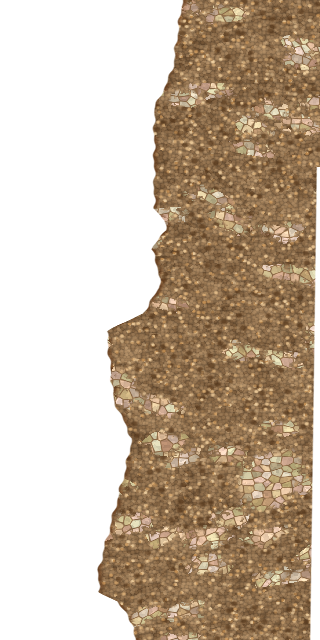
Write a WebGL 1 fragment shader that draws this texture.

```glsl
precision highp float;
// A slab of brown grainy rock with pale crystal lenses and a broken left edge, on white.
uniform vec2 u_resolution;

vec2 hash2(vec2 p) {
  vec3 q = fract(p.xyx * vec3(0.1031, 0.1030, 0.0973));
  q += dot(q, q.yzx + 33.33);
  return fract((q.xx + q.yz) * q.zy);
}

// Cellular noise: nearest distance, gap to the second nearest, random id.
vec3 cells(vec2 p) {
  vec2 base = floor(p);
  float nearest = 9.0, second = 9.0, id = 0.0;
  for (int j = -1; j <= 1; j++) {
    for (int i = -1; i <= 1; i++) {
      vec2 cell = base + vec2(float(i), float(j));
      float d = distance(p, cell + 0.1 + 0.8 * hash2(cell));
      if (d < nearest) {
        second = nearest;
        nearest = d;
        id = hash2(cell + 57.0).x;
      } else {
        second = min(second, d);
      }
    }
  }
  return vec3(nearest, second - nearest, id);
}

float ramp(float a, float b, float y) {
  return clamp((y - a) / (b - a), 0.0, 1.0);
}

// Horizontal position of the broken edge at depth y below the top.
float brokenEdge(float y) {
  float x = 0.57 - 0.031 * ramp(0.0, 0.22, y) - 0.057 * ramp(0.22, 0.34, y);
  x += 0.034 * ramp(0.65, 0.69, y) - 0.042 * ramp(0.72, 0.78, y);
  x += 0.024 * ramp(0.78, 0.85, y) - 0.052 * ramp(0.9, 0.98, y);
  x += 0.021 * ramp(1.04, 1.25, y) - 0.112 * ramp(0.98, 1.035, y);
  x += 0.057 * ramp(1.25, 1.37, y) - 0.018 * ramp(1.37, 1.46, y);
  x += 0.06 * ramp(1.85, 1.88, y) - 0.086 * ramp(1.46, 1.78, y);
  x += 0.052 * ramp(1.88, 1.96, y);
  return x + 0.003 * sin(y * 73.0) + 0.002 * sin(y * 151.0 + 1.0);
}

void main() {
  vec2 p = vec2(gl_FragCoord.x, u_resolution.y - gl_FragCoord.y) / u_resolution.x;
  float pixel = 1.0 / u_resolution.x;

  // Bedding dips gently, then rises toward the bottom
  float dip = mix(0.13, -0.2, smoothstep(1.2, 1.7, p.y));
  vec2 bed = vec2(p.x, p.y - dip * (p.x - 0.7) + 0.006 * sin(p.x * 17.0 + p.y * 6.0));

  // Matrix of fine grains, faint streaks and broad mottling
  vec3 fine = cells(p * vec2(88.0, 100.0));
  vec3 medium = cells(p * vec2(42.0, 54.0) + 7.0);
  vec3 streak = cells(bed * vec2(13.0, 75.0) + 31.0);
  float broad = sin(p.x * 19.0 + 3.0 * sin(p.y * 7.0)) * sin(p.y * 23.0 + 2.0 * sin(p.x * 11.0));
  float tone = 0.47 * fine.z + 0.3 * medium.z + 0.23 * streak.z + 0.1 * broad;
  vec3 rock = mix(vec3(0.40, 0.29, 0.18), vec3(0.68, 0.55, 0.40), tone);
  rock *= 1.08 - 0.2 * smoothstep(0.2, 0.75, fine.x);

  // Rusty pits and amber or cream glints
  vec3 pit = cells(p * vec2(36.0, 46.0) + 83.0);
  rock = mix(rock, vec3(0.33, 0.21, 0.10), 0.65 * smoothstep(0.55, 0.15, pit.x) * step(0.84, pit.z));
  vec3 grain = cells(p * vec2(56.0, 66.0) + 19.0);
  float glint = smoothstep(0.55, 0.12, grain.x) * smoothstep(0.55, 0.92, grain.z);
  vec3 glintColor = mix(vec3(0.80, 0.58, 0.33), vec3(0.98, 0.86, 0.67), fine.z);
  rock = mix(rock, glintColor, 0.85 * glint);

  // Ragged lenses and one large nodule filled with crystals
  vec3 lens = cells(bed * vec2(6.5, 15.0) + 3.0);
  float ragged = 0.35 * (medium.z - 0.5) + 0.2 * (fine.z - 0.5);
  float cluster = smoothstep(0.44, 0.3, lens.x + ragged) * step(0.7, lens.z);
  float nodule = length((p - vec2(0.845, 1.5)) * vec2(9.0, 10.5) + vec2(0.0, 2.5 * (p.x - 0.845)));
  cluster = max(cluster, smoothstep(1.0, 0.8, nodule + 0.8 * ragged));
  vec3 crystal = cells(bed * vec2(34.0, 42.0) + 11.0);
  vec3 crystalColor = mix(vec3(0.72, 0.61, 0.46), vec3(1.0, 0.93, 0.81), crystal.z);
  crystalColor += 0.04 * cos(crystal.z * 40.0 + vec3(0.0, 2.0, 4.0));
  crystalColor = mix(vec3(0.56, 0.42, 0.28), crystalColor, smoothstep(0.0, 0.22, crystal.y));
  crystalColor *= 0.9 + 0.16 * fine.z;
  rock = mix(rock, crystalColor, 0.9 * cluster);

  // Rust stain along the break
  float inside = p.x - brokenEdge(p.y);
  float stain = smoothstep(0.022, 0.0, inside) * smoothstep(0.25, 0.8, medium.z);
  rock = mix(rock, vec3(0.36, 0.19, 0.07), 0.7 * stain);

  // Cut to the slab outline; the right side is trimmed below a small notch
  float trim = mix(1.02, 0.99 - 0.014 * (p.y - 0.52), smoothstep(-pixel, pixel, p.y - 0.52));
  float slab = smoothstep(-pixel, pixel, inside) * smoothstep(-pixel, pixel, trim - p.x);
  gl_FragColor = vec4(mix(vec3(1.0), rock, slab), 1.0);
}
```
